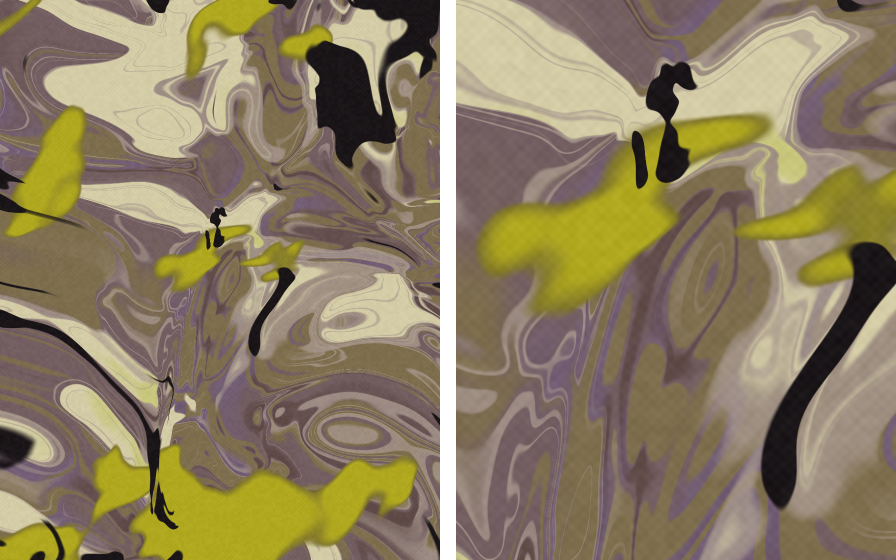
Left, the full canvas; right, a detail of the centre.
Reproduce this texture procedurally as a Shadertoy shader.

```glsl
// Poured acrylic marbling: cream pools, yellow smears and black slivers
// float over a mauve ground of thin olive and pale strata. Repeated noise
// warps fold the plane; contours of noise heights become paint layers.

const vec3 MAUVE  = vec3(0.45, 0.37, 0.38);
const vec3 UMBER  = vec3(0.37, 0.29, 0.28);
const vec3 PURPLE = vec3(0.45, 0.37, 0.48);
const vec3 OLIVE  = vec3(0.49, 0.43, 0.30);
const vec3 GREIGE = vec3(0.65, 0.59, 0.55);
const vec3 CREAM  = vec3(0.83, 0.80, 0.65);
const vec3 LEMON  = vec3(0.77, 0.77, 0.43);
const vec3 YELLOW = vec3(0.69, 0.66, 0.12);
const vec3 MOSS   = vec3(0.50, 0.46, 0.17);
const vec3 BLACK  = vec3(0.10, 0.08, 0.09);

float hash(vec2 cell) {
    return fract(sin(dot(cell, vec2(127.1, 311.7))) * 43758.5453);
}

float noise(vec2 p) {
    vec2 i = floor(p), f = fract(p);
    f = f * f * f * (f * (f * 6.0 - 15.0) + 10.0);
    float low  = mix(hash(i), hash(i + vec2(1, 0)), f.x);
    float high = mix(hash(i + vec2(0, 1)), hash(i + vec2(1, 1)), f.x);
    return mix(low, high, f.y);
}

float fbm(vec2 p) {
    float sum = 0.0, weight = 0.571;
    for (int i = 0; i < 3; i++) {
        sum += weight * noise(p);
        p = p * 2.03 + vec2(17.3, 9.1);
        weight *= 0.5;
    }
    return sum;
}

vec2 turn(vec2 p, float angle) {
    float c = cos(angle), s = sin(angle);
    return vec2(c * p.x + s * p.y, c * p.y - s * p.x);
}

// Push points around by a noise vector
vec2 warp(vec2 p, float scale, float amount) {
    vec2 push = vec2(noise(p * scale + 3.7), noise(p * scale + vec2(41.2, 18.3)));
    return p + amount * (push - 0.5);
}

// Fold coarse, then fine, to get swirls and tongues
vec2 fold(vec2 p) {
    p = warp(p, 3.0, 0.36);
    p = warp(p, 6.5, 0.20);
    return warp(p, 14.0, 0.065);
}

// One inside a ridge line around the middle of a noise value
float vein(float value, float core, float rim) {
    return 1.0 - smoothstep(core, rim, abs(value - 0.5));
}

// Mauve paint with olive, umber and purple strata and pale threads
vec3 ground(vec2 p, vec2 q) {
    float strata = fbm(q * vec2(4.0, 5.5) + 7.0);
    float layer = noise(vec2(strata * 30.0, q.x * 4.0));
    float fine = noise(vec2(strata * 42.0 + 9.0, q.y * 5.0));
    vec3 col = mix(UMBER, MAUVE, smoothstep(0.12, 0.38, layer));
    col = mix(col, PURPLE, 0.8 * smoothstep(0.54, 0.70, fbm(q * 6.0 + 31.0)));
    vec2 toCentre = p - vec2(0.52, 0.52);
    float oliveHeight = layer + 0.9 * (fbm(q * 3.0 + 53.0) - 0.5)
                      + 0.30 * exp(-9.0 * dot(toCentre, toCentre)) - 0.08;
    col = mix(col, OLIVE, smoothstep(0.62, 0.76, oliveHeight));
    float threadArea = smoothstep(0.38, 0.62, fbm(q * 5.0 + 77.0));
    return mix(col, GREIGE, 0.8 * threadArea * vein(fine, 0.03, 0.13));
}

// Cream pools, ringed by the same height that bounds them
vec3 addCream(vec3 col, vec2 p, vec2 q) {
    float height = fbm(q * vec2(4.6, 5.8) + vec2(12.0, 64.0));
    height += mix(-0.10, 0.08, smoothstep(0.15, 0.62, p.y));
    float ripple = noise(vec2(height * 30.0, q.x * 4.0 + q.y * 3.0));
    float edge = height + 0.10 * (ripple - 0.5);
    vec3 pool = mix(CREAM, LEMON, 0.75 * smoothstep(0.54, 0.72, fbm(q * 7.0 + 91.0)));
    pool = mix(pool, GREIGE, 0.6 * vein(noise(vec2(height * 24.0 + 5.0, q.y * 4.0)), 0.01, 0.08));
    col = mix(col, GREIGE, 0.85 * smoothstep(0.605, 0.622, edge));
    return mix(col, pool, smoothstep(0.626, 0.642, edge));
}

// Soft yellow smears, mostly low down and along the left side
vec3 addYellow(vec3 col, vec2 p) {
    vec2 streak = turn(warp(warp(p, 4.0, 0.14), 12.0, 0.04), 0.75);
    float height = fbm(streak * vec2(4.0, 8.0) + vec2(25.0, 8.0));
    height += 0.15 * (1.0 - smoothstep(0.08, 0.36, p.y));
    height += 0.09 * (1.0 - smoothstep(0.04, 0.26, p.x));
    vec3 smear = mix(MOSS, YELLOW, smoothstep(0.75, 0.81, height));
    return mix(col, smear, smoothstep(0.735, 0.765, height));
}

// Crisp black slivers and a few whip lines
vec3 addBlack(vec3 col, vec2 p, vec2 q, vec2 size) {
    vec2 border = min(p, size - p);
    float rim = 1.0 - smoothstep(0.0, 0.05, min(border.x, border.y));
    float height = fbm(turn(q, -0.45) * vec2(4.5, 9.0) + vec2(83.0, 29.0)) + 0.09 * rim;
    float sliver = smoothstep(0.735, 0.750, height);
    float lineArea = smoothstep(0.62, 0.68, fbm(p * 6.0 + 47.0));
    float whip = lineArea * vein(noise(q * 4.0 + 19.0), 0.008, 0.022);
    return mix(col, BLACK, max(sliver, whip));
}

vec3 paint(vec2 p, vec2 size) {
    vec2 q = fold(turn(p, -0.25));
    vec3 col = addCream(ground(p, q), p, q);
    col = addBlack(addYellow(col, p), p, q, size);
    float weave = sin(p.x * 850.0) * sin(p.y * 850.0);
    return col + 0.010 * weave + 0.03 * (noise(p * 190.0) - 0.5);
}

void mainImage(out vec4 fragColor, in vec2 fragCoord) {
    vec2 size = iResolution.xy / iResolution.y;
    vec3 sum = vec3(0.0);
    // Four samples per pixel smooth the finest threads
    for (int i = 0; i < 4; i++) {
        vec2 offset = (vec2(i % 2, i / 2) - 0.5) * 0.5;
        sum += paint((fragCoord + offset) / iResolution.y, size);
    }
    fragColor = vec4(sum * 0.25, 1.0);
}
```
